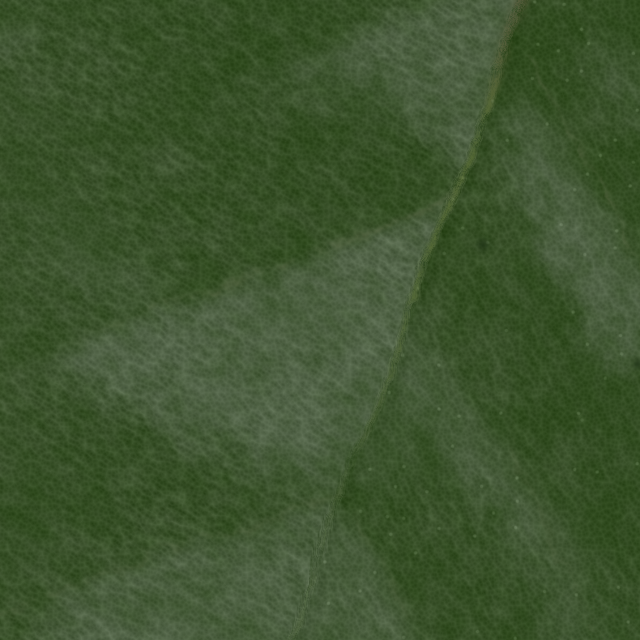
Reproduce this texture procedurally as a WebGL 1 fragment shader.

```glsl
precision highp float;
// Close view of a green leaf: a slanted midrib, side veins and dull grey sheen.
// Sheen areas are bands under vein curves and soft tapered capsules; the skin is
// stretched cellular noise, with layered sines for mottling and ragged edges.
uniform vec2 u_resolution;

#define DEEP_GREEN vec3(0.190, 0.296, 0.122)
#define SOFT_GREEN vec3(0.275, 0.355, 0.220)
#define GREY_SHEEN vec3(0.335, 0.405, 0.296)
#define RIB_COLOR vec3(0.335, 0.415, 0.205)
#define RIB_WIDTH 0.006
#define EDGE_WAVE 0.016
#define GRAIN 0.095
#define FINE_GRAIN 0.065
#define SPECK_SCALE 34.0

vec2 hash2(vec2 c) {
  vec3 q = fract(vec3(c.xyx) * vec3(0.1031, 0.1030, 0.0973));
  q += dot(q, q.yzx + 33.33);
  return fract((q.xx + q.yz) * q.zy);
}

// x: distance to the nearest cell point, y: random value of that cell
vec2 cellular(vec2 p) {
  vec2 cell = floor(p), f = fract(p), best = vec2(9.0, 0.0);
  for (int j = -1; j <= 1; j++) {
    for (int i = -1; i <= 1; i++) {
      vec2 o = vec2(float(i), float(j));
      vec2 h = hash2(cell + o);
      float d = length(o + h - f);
      if (d < best.x) best = vec2(d, fract(h.x * 17.0 + h.y * 31.0));
    }
  }
  return best;
}

// Layered sines, roughly -1 to 1
float mottle(vec2 p) {
  float sum = 0.0, amp = 0.5;
  for (int i = 0; i < 5; i++) {
    sum += amp * sin(p.x + 1.3 * sin(p.y * 0.8)) * cos(p.y + 1.1 * sin(p.x * 0.7));
    p = mat2(1.5, 1.1, -1.1, 1.5) * p + 1.7;
    amp *= 0.62;
  }
  return sum;
}

// Soft capsule from a to b with radii r.x and r.y
float blob(vec2 p, vec2 a, vec2 b, vec2 r, float soft) {
  vec2 ab = b - a;
  float t = clamp(dot(p - a, ab) / dot(ab, ab), 0.0, 1.0);
  float d = length(p - a - ab * t) - mix(r.x, r.y, t);
  return 1.0 - smoothstep(-soft, soft, d);
}

float stroke(float d, float w) { return exp(-d * d / (w * w)); }

// Band hanging below a vein: firmer top edge, soft lower edge
float band(float depth, float width) {
  return smoothstep(-0.022, 0.035, depth)
       * (1.0 - smoothstep(width - 0.08, width + 0.055, depth));
}

void main() {
  vec2 uv = gl_FragCoord.xy / u_resolution;
  float broad = mottle(uv * 13.0);
  float medium = mottle(uv.yx * 42.0 + 4.0);
  vec2 p = uv + EDGE_WAVE * vec2(broad + 0.8 * medium, medium - broad);

  // Midrib and the two halves of the blade
  float ribD = uv.x - 0.45 - 0.37 * uv.y - 0.006 * sin(uv.y * 17.0 + 1.0) - 0.005 * medium;
  float left = 1.0 - smoothstep(-0.012, 0.012, ribD);

  // Skin wrinkles: long cells running down to the right, steeper past the midrib
  vec2 dir = mix(vec2(0.52, -0.85), vec2(0.82, -0.57), left);
  vec2 w = uv + 0.006 * vec2(medium, broad);
  vec2 along = vec2(dot(w, dir), dot(w, vec2(-dir.y, dir.x)));
  float wrinkle = cellular(along * vec2(38.0, 100.0)).x - 0.48;
  float fold = cellular(along * vec2(14.0, 36.0) + 7.0).x - 0.48;
  float fine = cellular(uv * 150.0).x - 0.48;

  // Depth below the three left side veins
  float topD = 0.73 + 0.39 * p.x - p.y;
  float midD = 0.425 + 0.37 * p.x - p.y;
  float lowD = 0.04 + 0.36 * p.x - p.y;
  float topBand = band(topD, 0.02 + 1.7 * pow(max(p.x - 0.33, 0.0), 2.0)) * smoothstep(0.27, 0.55, p.x);
  float midBand = band(midD, min(0.03 + 0.85 * max(p.x - 0.07, 0.0), 0.38)) * smoothstep(0.03, 0.15, p.x);
  float lowBand = smoothstep(-0.02, 0.035, lowD) * smoothstep(0.02, 0.15, p.x);
  float leftSheen = max(max(topBand * 0.85, midBand), lowBand * 0.85);
  leftSheen = max(leftSheen, 0.5 * blob(p, vec2(0.08, 0.65), vec2(0.2, 0.54), vec2(0.02, 0.05), 0.07));
  leftSheen = max(leftSheen, 0.6 * blob(p, vec2(0.0, 0.945), vec2(0.05, 0.93), vec2(0.012), 0.03));

  // Right side veins bound the long sheen strips
  float fall = max(0.915 - uv.y, 0.0), low = 0.35 - uv.y;
  float outerD = p.x - (0.81 + 0.72 * fall - 0.5 * fall * fall);
  float innerD = p.x - (0.78 + 0.5 * low - 0.2 * low * low);
  float baseD = p.x - (0.54 + 0.56 * (0.225 - uv.y));
  float strip = blob(p, vec2(0.81, 0.8), vec2(0.975, 0.51), vec2(0.025, 0.065), 0.045);
  strip *= 1.0 - 0.75 * smoothstep(-0.015, 0.015, outerD);
  float inner = blob(p, vec2(0.65, 0.39), vec2(0.84, 0.16), vec2(0.05, 0.025), 0.05);
  inner *= 1.0 - 0.6 * smoothstep(-0.01, 0.03, innerD);
  float wash = blob(p, vec2(0.65, 0.48), vec2(0.59, 0.29), vec2(0.025, 0.055), 0.05);
  float foot = (1.0 - smoothstep(-0.03, 0.02, baseD)) * (1.0 - smoothstep(0.14, 0.24, p.y));
  float tail = blob(p, vec2(0.86, 0.16), vec2(0.9, 0.0), vec2(0.03, 0.05), 0.06);
  float corner = blob(p, vec2(0.94, 0.92), vec2(1.0, 0.84), vec2(0.015, 0.03), 0.04);
  float rightSheen = max(max(strip * 0.95, inner * 0.75), max(wash * 0.5, foot * 0.65));
  rightSheen = max(rightSheen, 0.45 * max(corner, tail));

  // Blade colour
  float soft = mix(0.3, 0.36, left) + 0.34 * broad + 0.2 * medium + 0.5 * fold;
  soft += 0.2 * left * (1.0 - smoothstep(0.0, 0.25, uv.x));
  vec3 col = mix(DEEP_GREEN, SOFT_GREEN, clamp(soft, 0.0, 1.0));
  float sheen = mix(rightSheen, leftSheen, left) * (0.85 + 0.2 * broad + 0.2 * medium + 0.4 * fold);
  col = mix(col, GREY_SHEEN, clamp(sheen, 0.0, 1.0));
  col += GRAIN * wrinkle * (0.8 + 0.5 * broad) * mix(0.7, 1.0, left) + FINE_GRAIN * fine;

  // Broken veins: midrib, then faint side lines
  float broken = clamp(0.6 + 0.9 * medium + 0.8 * wrinkle, 0.0, 1.0);
  float high = smoothstep(0.78, 1.0, uv.y);
  col -= 0.02 * stroke(ribD - 0.014, 0.012);
  col = mix(col, mix(RIB_COLOR, vec3(0.37, 0.36, 0.24), high), broken
    * mix(0.2, 0.85, smoothstep(0.22, 0.65, uv.y)) * stroke(ribD, RIB_WIDTH * (1.0 + high)));
  float lines = left * (stroke(midD, 0.007) * smoothstep(0.05, 0.3, uv.x) + 0.6 * stroke(lowD, 0.006));
  lines += (1.0 - left) * (stroke(outerD, 0.005) * step(uv.y, 0.915)
    + 0.5 * stroke(innerD, 0.005) * smoothstep(-0.03, 0.1, low) + 0.5 * stroke(baseD, 0.005) * step(uv.y, 0.225));
  col = mix(col, vec3(0.36, 0.41, 0.28), 0.45 * broken * min(lines, 1.0));

  // Sparse specks and two dark pits
  vec2 speck = cellular(uv * SPECK_SCALE);
  col += 0.09 * (1.0 - left) * step(0.82, speck.y) * (1.0 - smoothstep(0.03, 0.14, speck.x));
  float pits = stroke(length(uv - vec2(0.755, 0.618)), 0.009) + stroke(length(uv - vec2(0.997, 0.431)), 0.008);
  gl_FragColor = vec4(clamp(mix(col, vec3(0.11, 0.19, 0.08), 0.65 * pits), 0.0, 1.0), 1.0);
}
```
